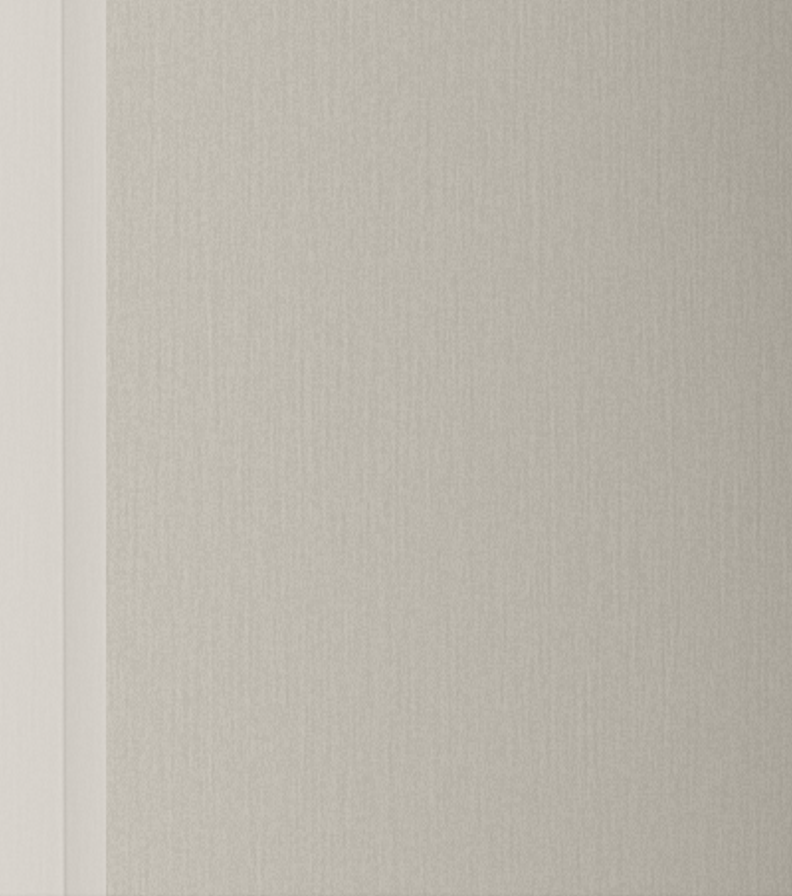
This texture is drawn by a Shadertoy shader. Its source:

```glsl
// A pale moulded border beside a softly shaded, vertically brushed panel.
// Horizontal colour ramps set the light; stretched value noise makes the
// brushed fibres, and a finer noise adds grain.
#define GROOVE_X 0.079
#define PANEL_X 0.134
#define FIBRE_COUNT 215.0
#define FIBRE_STRENGTH 0.042
#define GRAIN_STRENGTH 0.042
#define CORNER_SHADE 0.016

float hash(vec2 p) {
    vec3 q = fract(vec3(p.xyx) * 0.1031);
    q += dot(q, q.yzx + 33.33);
    return fract((q.x + q.y) * q.z);
}

float valueNoise(vec2 p) {
    vec2 cell = floor(p);
    vec2 f = fract(p);
    f = f * f * (3.0 - 2.0 * f);
    float low = mix(hash(cell), hash(cell + vec2(1.0, 0.0)), f.x);
    float high = mix(hash(cell + vec2(0.0, 1.0)), hash(cell + 1.0), f.x);
    return mix(low, high, f.y);
}

// Thin fibres of three lengths; subtracting a neighbour removes wide bands
float fibres(vec2 uv) {
    float sum = 0.0;
    vec2 scale = vec2(FIBRE_COUNT, 5.0);
    for (int i = 0; i < 3; i++) {
        vec2 p = uv * scale + float(i) * 17.3;
        sum += valueNoise(p) - valueNoise(p + vec2(1.0, 0.0));
        scale *= vec2(1.15, 3.2);
    }
    return sum * 0.28;
}

float ridge(float x, float centre, float width) {
    float d = (x - centre) / width;
    return exp(-d * d);
}

// Outer moulding, shallow groove and flat strip
vec3 borderColor(vec2 uv, float soft) {
    float grooveX = GROOVE_X + 0.003 * (1.0 - uv.y);
    vec3 outer = mix(vec3(0.846, 0.828, 0.802), vec3(0.840, 0.822, 0.795),
                     smoothstep(0.0, GROOVE_X, uv.x));
    vec3 strip = mix(vec3(0.810, 0.792, 0.764), vec3(0.832, 0.814, 0.787),
                     smoothstep(GROOVE_X, PANEL_X, uv.x));
    vec3 color = mix(outer, strip, smoothstep(-soft, soft, uv.x - grooveX));
    color -= 0.045 * ridge(uv.x, grooveX, 0.0025);
    color += 0.012 * ridge(uv.x, grooveX - 0.005, 0.003);
    color += 0.012 * ridge(uv.x, PANEL_X - 0.002, 0.003);
    return color;
}

// Panel light falls off to the right, most of all in the upper corner
vec3 panelColor(vec2 uv) {
    float across = clamp((uv.x - PANEL_X) / (1.0 - PANEL_X), 0.0, 1.0);
    vec3 color = mix(vec3(0.771, 0.752, 0.713), vec3(0.692, 0.673, 0.633),
                     across);
    color -= 0.024 * pow(across, 5.0);
    color -= CORNER_SHADE * smoothstep(0.6, 1.0, across)
                          * smoothstep(0.3, 1.0, uv.y);
    color -= 0.005 * smoothstep(0.3, 0.0, uv.y) * across;
    return color;
}

void mainImage(out vec4 fragColor, in vec2 fragCoord) {
    vec2 uv = fragCoord / iResolution.xy;
    float soft = max(0.0015, 0.75 / iResolution.x);
    float onPanel = smoothstep(-soft, soft, uv.x - PANEL_X);
    vec3 color = mix(borderColor(uv, soft), panelColor(uv), onPanel);

    // Brushed fibres and grain, fainter on the border
    float grain = valueNoise(uv * vec2(400.0, 370.0)) - 0.5;
    float detail = FIBRE_STRENGTH * fibres(uv) + GRAIN_STRENGTH * grain;
    color += detail * mix(0.35, 1.0, onPanel);

    // Narrow shade along the lowest edge
    color -= 0.02 * smoothstep(0.004, 0.0, uv.y);
    fragColor = vec4(clamp(color, 0.0, 1.0), 1.0);
}
```
